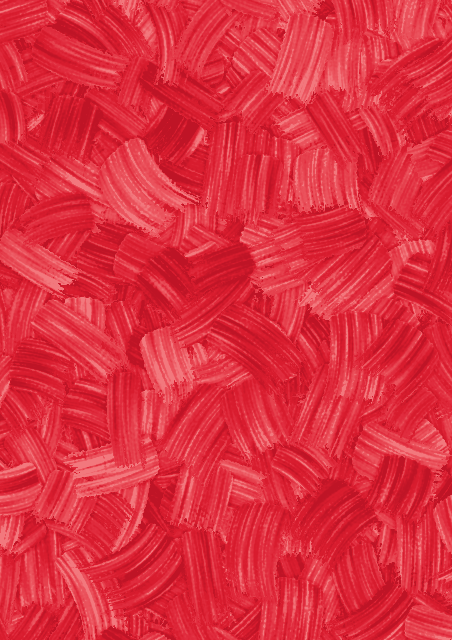
Write a WebGL 2 fragment shader that draws this texture.

```glsl
#version 300 es
precision highp float;

uniform vec2 u_resolution;
out vec4 fragColor;

#define LAYERS 7
#define CELL 0.115
#define HALF_WIDTH 0.043
#define HALF_LENGTH 0.063
#define BRISTLE_FREQ 150.0
#define GRAIN_FREQ 230.0
#define TILT_RANGE 2.7
#define STREAK_CONTRAST 2.1
#define TONE_SPREAD 1.9
#define SHADOW_DEPTH 0.9

vec2 hash2(vec2 p) {
    vec3 q = fract(vec3(p.xyx) * vec3(0.1031, 0.1030, 0.0973));
    q += dot(q, q.yzx + 33.33);
    return fract((q.xx + q.yz) * q.zy);
}

float gradientDot(vec2 cell, vec2 offset) {
    return dot(hash2(cell) * 2.0 - 1.0, offset);
}

float gradientNoise(vec2 p) {
    vec2 i = floor(p), f = fract(p);
    vec2 s = f * f * f * (f * (f * 6.0 - 15.0) + 10.0);
    vec2 e = vec2(1.0, 0.0);
    float low = mix(gradientDot(i, f), gradientDot(i + e, f - e), s.x);
    float high = mix(gradientDot(i + e.yx, f - e.yx), gradientDot(i + 1.0, f - 1.0), s.x);
    return 1.5 * mix(low, high, s.y);
}

// Tone is roughly normal: 0 is the median red, +-2 the extremes
vec3 paintColor(float tone) {
    vec3 c = vec3(0.75, 0.08, 0.15);
    c = mix(c, vec3(0.85, 0.11, 0.18), smoothstep(-2.1, -0.8, tone));
    c = mix(c, vec3(0.88, 0.17, 0.24), smoothstep(-0.8, 0.0, tone));
    c = mix(c, vec3(0.90, 0.25, 0.30), smoothstep(0.0, 0.7, tone));
    c = mix(c, vec3(0.92, 0.32, 0.36), smoothstep(0.7, 1.4, tone));
    return mix(c, vec3(0.95, 0.47, 0.49), smoothstep(1.4, 2.4, tone));
}

float roundedBox(vec2 p, vec2 halfSize, float radius) {
    vec2 q = abs(p) - halfSize + radius;
    return length(max(q, 0.0)) + min(max(q.x, q.y), 0.0) - radius;
}

// Lays one brush stroke over the tone below it
float paintStroke(float below, vec2 p, vec2 id, float pixel) {
    vec2 shape = hash2(id + 17.3), mood = hash2(id + 41.7), turn = hash2(id + 73.1);
    float angle = (turn.x - 0.5) * TILT_RANGE;
    float c = cos(angle), s = sin(angle);
    p = mat2(c, s, -s, c) * p;

    // Bowed path, arched leading end
    vec2 halfSize = vec2(HALF_WIDTH, HALF_LENGTH) * mix(vec2(0.6), vec2(1.2), shape);
    vec2 path = p;
    path.x += (turn.y - 0.5) * 7.0 * p.y * p.y;
    path.y += 5.0 * path.x * path.x;
    float edge = roundedBox(path, halfSize, 0.012);
    if (edge > 0.022) return below;

    // Bristle tracks run along the stroke
    vec2 seed = mood * 91.0;
    float coarse = gradientNoise(path * vec2(BRISTLE_FREQ * 0.6, 5.0) + seed);
    float fine = gradientNoise(path * vec2(BRISTLE_FREQ * 1.6, 13.0) + seed.yx);
    float grain = gradientNoise(p * GRAIN_FREQ + seed);
    float along = path.y / halfSize.y;
    float tail = smoothstep(0.1, -1.0, along);

    // Crisp start, broken sides and dry tail
    float ragged = edge + grain * mix(0.003, 0.009, tail)
                 + (coarse + 0.6 * fine) * 0.018 * tail;
    float cover = smoothstep(pixel, -pixel, ragged);
    float dry = smoothstep(-0.45, -0.25, coarse + 0.7 * fine + 0.5 * grain);
    cover *= mix(1.0, dry, 0.8 * tail);

    // Ridges, glints and pooled paint
    float contrast = STREAK_CONTRAST * mix(0.65, 1.3, turn.y);
    float tone = (mood.x + mood.y - 1.0) * TONE_SPREAD - 0.05;
    tone += contrast * (coarse + 0.8 * fine) + 0.45 * grain;
    tone += 1.1 * smoothstep(0.2, 0.5, fine + 0.4 * grain) * (0.3 + 0.7 * shape.x);
    float fromStart = max(halfSize.y - path.y, 0.0);
    tone -= 1.1 * exp(-fromStart / 0.014) * smoothstep(0.2, 0.8, shape.y + 0.2);
    tone += 1.3 * exp(-fromStart / 0.002);
    tone += 0.35 * tail;
    tone += 0.7 * smoothstep(-0.006, 0.0, edge) * smoothstep(0.0, 0.3, grain);

    // Thin contact shadow outside the rim
    float shadow = SHADOW_DEPTH * smoothstep(0.007, 0.0, edge) * (1.0 - 0.6 * tail);
    return mix(below - shadow, tone, cover);
}

void main() {
    vec2 uv = gl_FragCoord.xy / u_resolution.y;
    float pixel = 0.8 / u_resolution.y;
    float tone = gradientNoise(uv * vec2(BRISTLE_FREQ, 20.0)) * 1.5;

    // Shifted grids of strokes, painted from back to front
    for (int layer = 0; layer < LAYERS; layer++) {
        float depth = float(layer);
        vec2 grid = uv / CELL + hash2(vec2(depth, 5.0)) * 7.0;
        vec2 home = floor(grid);
        for (int k = 0; k < 9; k++) {
            vec2 cell = home + vec2(k % 3 - 1, k / 3 - 1);
            vec2 id = cell + vec2(depth * 37.0 + 50.0, depth * 19.0 + 80.0);
            vec2 offset = (grid - cell - hash2(id)) * CELL;
            tone = paintStroke(tone, offset, id, pixel);
        }
    }
    fragColor = vec4(paintColor(tone), 1.0);
}
```
